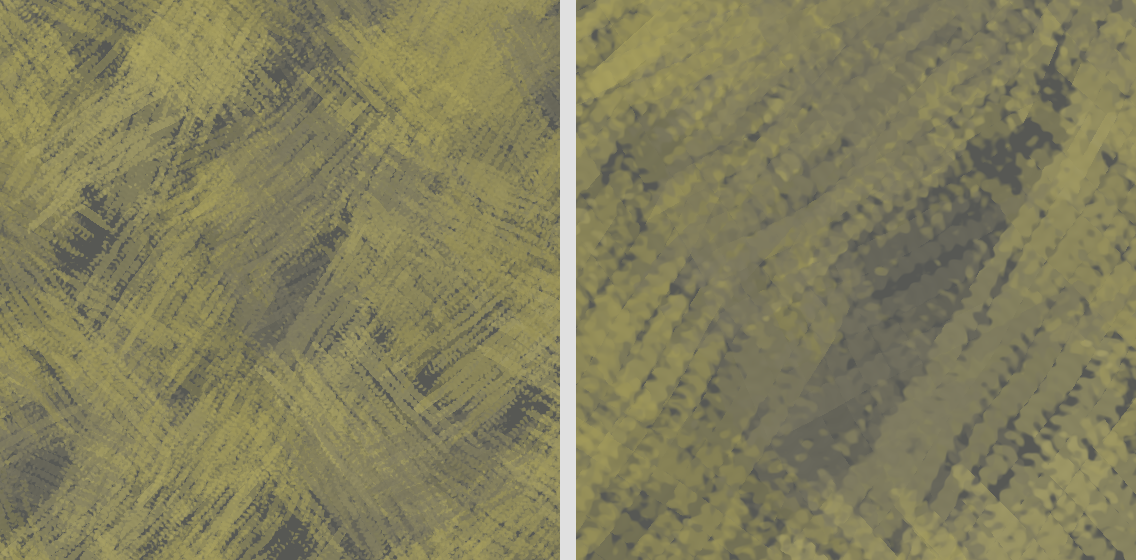
Left: the whole. Right: its middle third, enlarged.
Write a three.js fragment shader that draws this texture.

```glsl
// Dry-brush wall: khaki and yellow paint dragged over dark grey in crossing patches.
// Each layer scatters rotated patches on a jittered grid; every patch is a set of
// ragged parallel strokes, broken up by gradient noise and fine bristle ticks.

varying vec2 vUv;

const int LAYERS = 4;
const float CELLS = 4.0;            // patches across the canvas, per layer
const float JITTER = 0.68;          // patch displacement, in cells
const float STROKE_WIDTH = 0.0165;
const float TICK_SPACING = 0.0092;  // bristle marks along a stroke
const float BEND = 0.7;             // curvature of the strokes
const float DRYNESS = 0.46;         // lower values leave more gaps
const float EDGE_SOFTNESS = 0.20;
const float GREY_SHARE = 0.24;      // share of thin grey patches

const vec3 GROUND = vec3(0.340, 0.345, 0.330);
const vec3 GREY_WASH = vec3(0.475, 0.460, 0.375);
const vec3 OLIVE = vec3(0.570, 0.540, 0.310);
const vec3 YELLOW = vec3(0.725, 0.685, 0.365);
const vec3 PALE_KHAKI = vec3(0.640, 0.615, 0.430);

const float TAU = 6.28318;

vec3 hash3(vec2 p) {
  vec3 q = fract(vec3(p.xyx) * vec3(0.1031, 0.1030, 0.0973));
  q += dot(q, q.yxz + 33.33);
  return fract((q.xxy + q.yzz) * q.zyx);
}

vec2 gradient(vec2 cell) {
  float a = TAU * hash3(cell).x;
  return vec2(cos(a), sin(a));
}

// Gradient noise, about -0.7 to 0.7
float noise(vec2 p) {
  vec2 i = floor(p), f = fract(p);
  vec2 w = f * f * f * (f * (f * 6.0 - 15.0) + 10.0);
  float a = dot(gradient(i), f);
  float b = dot(gradient(i + vec2(1.0, 0.0)), f - vec2(1.0, 0.0));
  float c = dot(gradient(i + vec2(0.0, 1.0)), f - vec2(0.0, 1.0));
  float d = dot(gradient(i + 1.0), f - 1.0);
  return mix(mix(a, b, w.x), mix(c, d, w.x), w.y);
}

// Paint coverage of one patch; strokes run along x. Returns (coverage, stroke tone).
vec2 strokes(vec2 p, vec2 halfSize, vec3 rnd) {
  vec2 seed = floor(rnd.xy * 400.0) + 50.0;
  p.y += BEND * (rnd.z - 0.5) * p.x * p.x + 0.006 * noise(p * 14.0 + seed);

  float row = floor(p.y / STROKE_WIDTH);
  float across = abs(fract(p.y / STROKE_WIDTH) - 0.5) * 2.0;
  vec3 rowRnd = hash3(vec2(row + 90.0, 0.0) + seed);

  // Broken paint: long streaks, ragged blobs, fine grain, bristle ticks
  float streak = noise(p * vec2(9.0, 78.0) + seed);
  float rough = noise(p * vec2(48.0, 90.0) + seed.yx);
  float grain = noise(p * 150.0 + seed);
  float tick = sin(TAU * (p.x / TICK_SPACING + rowRnd.x + 0.35 * across));

  // Strokes start and stop unevenly, and the patch frays at its sides
  float ends = abs(p.x + (rowRnd.y - 0.5) * 0.09) - halfSize.x;
  float sides = abs(p.y) - halfSize.y;
  float fray = smoothstep(-0.05, 0.04, max(ends, sides));

  float level = DRYNESS + 0.8 * streak + 0.6 * rough + 0.5 * grain + 0.16 * tick;
  level += 0.45 * (rowRnd.z - 0.5) - 0.5 * across * across - 1.7 * fray;
  float cover = smoothstep(-EDGE_SOFTNESS, EDGE_SOFTNESS, level);
  return vec2(cover, rowRnd.x - 0.5 + 0.5 * rough + 0.2 * tick);
}

vec3 patchPaint(vec3 rnd) {
  vec3 paint = mix(OLIVE, YELLOW, rnd.x);
  paint = mix(paint, PALE_KHAKI, 0.6 * rnd.y);
  return rnd.z < GREY_SHARE ? GREY_WASH : paint;
}

// Lay one layer of patches over the colour below
vec3 paintLayer(vec3 color, vec2 uv, float layer) {
  vec2 grid = uv * CELLS + vec2(0.37, 0.61) * layer;
  vec2 home = floor(grid);
  for (int j = -1; j <= 1; j++) {
    for (int i = -1; i <= 1; i++) {
      vec2 cell = home + vec2(float(i), float(j));
      vec2 key = cell + 20.0 + layer * 37.0;
      vec3 place = hash3(key);
      vec3 shape = hash3(key + 211.0);
      vec3 tint = hash3(key + 503.0);

      // Mostly diagonal directions, leaning either way
      float lean = place.z < 0.5 ? -1.0 : 1.0;
      float angle = lean * mix(0.4, 1.2, shape.z);
      vec2 dir = vec2(cos(angle), sin(angle));
      vec2 d = (grid - cell - 0.5 - JITTER * (place.xy - 0.5)) / CELLS;
      vec2 p = vec2(dot(d, dir), dot(d, vec2(-dir.y, dir.x)));

      vec2 halfSize = mix(vec2(0.10, 0.09), vec2(0.17, 0.14), shape.xy);
      if (abs(p.x) > halfSize.x + 0.09 || abs(p.y) > halfSize.y + 0.05) continue;

      vec2 mark = strokes(p, halfSize, fract(shape + tint.yzx));
      vec3 paint = patchPaint(tint) * (1.0 + 0.08 * mark.y);
      float opacity = mix(0.38, 0.56, tint.y);
      color = mix(color, paint, mark.x * opacity);
    }
  }
  return color;
}

void main() {
  vec3 color = GROUND;
  for (int k = 0; k < LAYERS; k++) color = paintLayer(color, vUv, float(k));
  gl_FragColor = vec4(color, 1.0);
}
```
